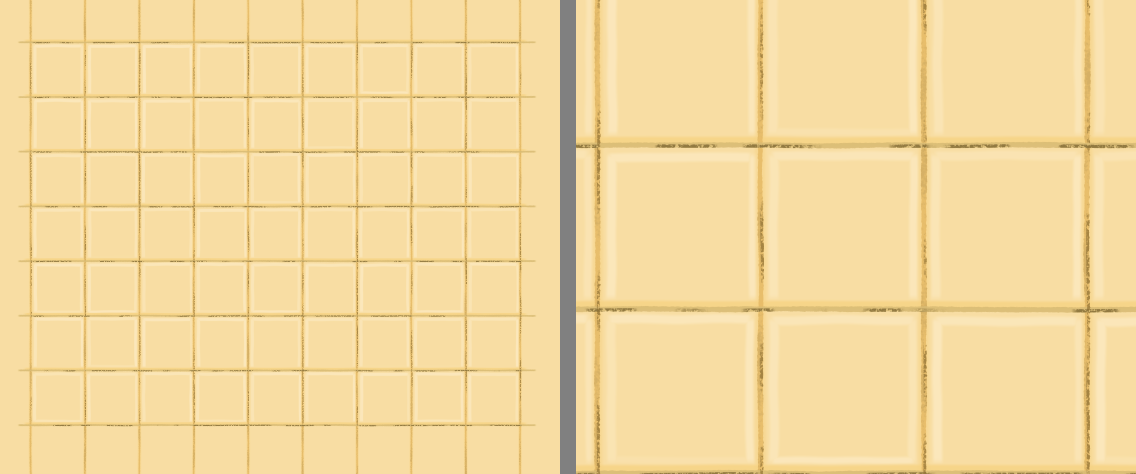
Left: the whole. Right: its middle third, enlarged.
Give the GLSL for this texture, as a WebGL 2 fragment shader.

```glsl
#version 300 es
precision highp float;

uniform vec2 u_resolution;
out vec4 fragColor;

vec2 hash2(vec2 p) {
  vec3 q = fract(p.xyx * vec3(0.1031, 0.1030, 0.0973));
  q += dot(q, q.yzx + 33.33);
  return fract((q.xx + q.yz) * q.zy);
}

// Gradient noise, roughly -0.7 to 0.7
float noise(vec2 p) {
  vec2 i = floor(p), f = fract(p);
  vec2 u = f * f * f * (f * (f * 6.0 - 15.0) + 10.0);
  vec4 n;
  for (int k = 0; k < 4; k++) {
    vec2 corner = vec2(k & 1, k >> 1);
    float angle = 6.2832 * hash2(i + corner + 50.0).x;
    n[k] = dot(vec2(cos(angle), sin(angle)), f - corner);
  }
  return mix(mix(n.x, n.y, u.x), mix(n.z, n.w, u.x), u.y);
}

// Soft-edged stripe around d = 0
float band(float d, float halfWidth, float soft) {
  return 1.0 - smoothstep(halfWidth - soft, halfWidth + soft, abs(d));
}

// One where lo < x < hi, fading at both ends
float span(float x, float lo, float hi, float soft) {
  return smoothstep(lo - soft, lo + soft, x) * (1.0 - smoothstep(hi - soft, hi + soft, x));
}

// Pale bevel strip running along one side of a tile
float bevel(float d, float along, float inset, float halfWidth, float seed) {
  float wobble = 0.012 * noise(vec2(along * 3.0, seed * 37.0));
  return band(d - inset - wobble, halfWidth, 0.014) * span(along, 0.07, 0.94, 0.025);
}

void main() {
  // Tile units: grid lines fall on whole numbers
  vec2 p = gl_FragCoord.xy / u_resolution * vec2(10.295, 8.667) - vec2(0.563, 0.893);
  float px = 0.7 * 8.667 / u_resolution.y;
  vec3 color = vec3(0.973, 0.868, 0.638);

  // Tile highlights, uneven from tile to tile
  vec2 tile = floor(p), q = fract(p);
  vec2 ra = hash2(tile + 11.0), rb = hash2(tile + 71.0);
  float light = bevel(q.x, q.y, 0.07 + 0.02 * ra.x, 0.028, ra.x) * (0.55 + 0.45 * rb.x);
  light = max(light, bevel(1.0 - q.x, q.y, 0.045 + 0.025 * ra.y, 0.024, ra.y) * (0.5 + 0.5 * rb.y));
  light = max(light, bevel(1.0 - q.y, q.x, 0.055 + 0.02 * rb.x, 0.027, rb.x) * (0.6 + 0.4 * ra.x));
  light = max(light, bevel(q.y, q.x, 0.08, 0.02, rb.y) * smoothstep(0.75, 1.0, ra.y));
  float inside = step(0.0, p.x) * step(p.x, 9.0) * step(0.0, p.y) * step(p.y, 7.0);
  color = mix(color, vec3(0.984, 0.906, 0.735), light * inside);

  // Distances to the hand-drawn lines
  vec2 id = round(p);
  float seedX = id.x * 7.31 + 0.45, seedY = id.y * 5.37 + 0.4;
  float dx = p.x - id.x - 0.009 * noise(vec2(seedX, p.y * 1.7));
  float dy = p.y - id.y - 0.007 * noise(vec2(p.x * 1.7, seedY));
  float column = step(0.0, id.x) * step(id.x, 9.0);
  float row = step(0.0, id.y) * step(id.y, 7.0) * span(p.x, -0.22, 9.28, 0.03);
  float grain = noise(p * vec2(38.0, 43.0)) + 0.6 * noise(p * vec2(91.0, 83.0));

  // Warm halos: both sides of columns, above rows
  float gridX = span(p.x, -0.1, 9.1, 0.06);
  color = mix(color, vec3(0.965, 0.825, 0.52), 0.55 * column * band(dx, 0.032, 0.016));
  color = mix(color, vec3(0.965, 0.825, 0.51), 0.8 * row * gridX * band(dy - 0.026, 0.024, 0.013));

  // Gold columns
  float wear = noise(vec2(seedX + 3.7, p.y * 2.6));
  float columnWidth = 0.016 + 0.006 * wear + 0.004 * grain;
  vec3 gold = mix(vec3(0.9, 0.73, 0.4), vec3(0.82, 0.67, 0.37), smoothstep(-0.2, 0.5, wear + 0.5 * grain));
  color = mix(color, gold, 0.88 * column * band(dx, columnWidth, px));

  // Khaki rows
  float rowWidth = 0.016 + 0.004 * noise(vec2(p.x * 4.0, seedY + 2.6)) + 0.003 * grain;
  color = mix(color, vec3(0.85, 0.735, 0.455), 0.88 * row * band(dy, rowWidth, px));

  // Broken dark strokes on the rows
  float dash = smoothstep(-0.06, 0.06, noise(vec2(p.x * 2.7, seedY + 8.3)) + 0.1 * noise(vec2(p.x * 17.0, seedY)));
  float speck = smoothstep(-0.5, 0.15, grain);
  float rowInk = dash * speck * span(p.x, 0.05, 9.02, 0.03) * row;
  color = mix(color, vec3(0.5, 0.41, 0.2), 0.8 * rowInk * band(dy + 0.006, 0.01, px));

  // Fainter rough strokes on the columns
  float scratch = smoothstep(0.0, 0.18, noise(vec2(seedX + 5.2, p.y * 1.6)) + 0.12 * grain);
  float columnInk = scratch * speck * span(p.y, 0.0, 7.0, 0.15) * column;
  color = mix(color, vec3(0.56, 0.44, 0.2), 0.7 * columnInk * band(dx - 0.006 - 0.006 * grain, 0.009, px));

  fragColor = vec4(color, 1.0);
}
```
